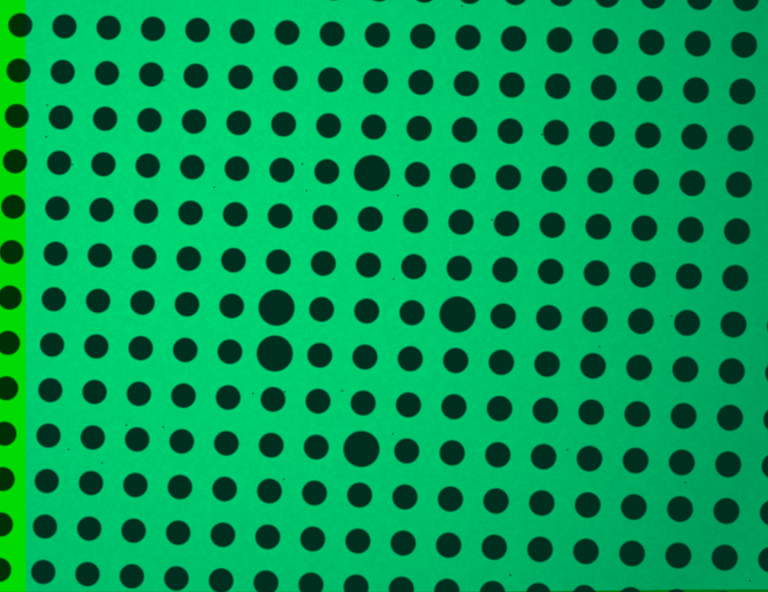
Reproduce this pattern procedurally as a WebGL 2 fragment shader.

```glsl
#version 300 es
precision highp float;
// Backlit calibration plate: a slightly skewed grid of dark dots on green, five enlarged, with a bright left strip.
#define ORIGIN vec2(0.4844, 0.2253)   // centre of the top large dot
#define PITCH vec2(0.0589, 0.0599)    // dot spacing
#define SHEAR vec2(-0.0023, 0.0019)   // x drift per row, y drift per column
#define WARP 0.0001                   // perspective stretch
#define SMALL_RADIUS 0.0162
#define LARGE_RADIUS 0.0234
#define EDGE_BLUR 0.0021
#define STRIP_WIDTH 0.0330
#define GRAIN 0.035

uniform vec2 u_resolution;
out vec4 fragColor;

const vec3 BRIGHT_GREEN = vec3(0.0, 0.835, 0.455);
const vec3 SHADED_GREEN = vec3(0.0, 0.62, 0.36);
const vec3 STRIP_GREEN = vec3(0.0, 0.86, 0.01);
const vec3 DOT_DARK = vec3(0.0, 0.18, 0.12);
const vec3 STRIP_DOT_DARK = vec3(0.0, 0.18, 0.02);
const vec3 EDGE_GREEN = vec3(0.0, 0.46, 0.08);

// Grid cells (column, row) that hold a large dot
const vec2 LARGE_CELLS[5] = vec2[5](
  vec2(0, 0), vec2(-2, 3), vec2(2, 3), vec2(-2, 4), vec2(0, 6));

float hash(vec2 p) {
  vec3 q = fract(vec3(p.xyx) * 0.1031);
  q += dot(q, q.yzx + 33.33);
  return fract((q.x + q.y) * q.z);
}

float valueNoise(vec2 p) {
  vec2 i = floor(p), f = fract(p);
  f = f * f * (3.0 - 2.0 * f);
  return mix(mix(hash(i), hash(i + vec2(1, 0)), f.x),
             mix(hash(i + vec2(0, 1)), hash(i + vec2(1, 1)), f.x), f.y);
}

// Grid cell to plate position
vec2 dotCentre(vec2 cell) {
  return ORIGIN + PITCH * cell + SHEAR * cell.yx + WARP * cell.x * cell;
}

// Plate position to nearest cell, by fixed-point iteration
vec2 nearestCell(vec2 p) {
  vec2 cell = (p - ORIGIN) / PITCH;
  for (int k = 0; k < 4; k++) cell -= (dotCentre(cell) - p) / PITCH;
  return round(cell);
}

float dotRadius(vec2 cell) {
  float radius = SMALL_RADIUS + 0.00008 * cell.x;
  for (int k = 0; k < 5; k++)
    if (distance(cell, LARGE_CELLS[k]) < 0.5) radius = LARGE_RADIUS;
  return radius;
}

// Sparse dust, one possible speck per square
float dustMask(vec2 p) {
  vec2 square = floor(p * 26.0);
  float seed = hash(square + 7.0);
  vec2 offset = 0.2 + 0.6 * vec2(hash(square + 19.0), hash(square + 43.0));
  float d = length(fract(p * 26.0) - offset) / 26.0;
  return step(seed, 0.06) * (1.0 - smoothstep(0.0005, 0.0025, d));
}

void main() {
  // Width is one unit, y runs down from the top
  vec2 p = vec2(gl_FragCoord.x, u_resolution.y - gl_FragCoord.y) / u_resolution.x;
  float heightAboveBase = gl_FragCoord.y / u_resolution.x;
  float pixel = 1.0 / u_resolution.x;

  // Uneven backlight with fine grain
  vec2 fromLight = p - vec2(0.25, 0.28);
  float shade = clamp(1.6 * dot(fromLight, fromLight), 0.0, 1.0);
  vec3 color = mix(BRIGHT_GREEN, SHADED_GREEN, shade);
  float grain = 0.6 * valueNoise(p * 380.0) + 0.4 * valueNoise(p * 140.0 + 31.0) - 0.5;
  color *= 1.0 + GRAIN * 2.0 * grain;
  color *= 1.0 - 0.3 * dustMask(p);

  // Bright strip along the left side
  float stripEdge = STRIP_WIDTH + 0.001 * p.y;
  float strip = 1.0 - smoothstep(-pixel, pixel, p.x - stripEdge);
  color = mix(color, STRIP_GREEN, strip);

  // Thin sliver along the base, widening to the right
  float sliver = 0.0035 * smoothstep(0.55, 1.0, p.x);
  color = mix(color, EDGE_GREEN, 1.0 - smoothstep(-pixel, pixel, heightAboveBase - sliver));

  // Dots with a soft rim
  vec2 cell = nearestCell(p);
  float d = distance(p, dotCentre(cell)) - dotRadius(cell);
  float blur = max(EDGE_BLUR, pixel);
  float ink = 1.0 - smoothstep(-blur, blur, d);
  vec3 inkColor = mix(DOT_DARK, STRIP_DOT_DARK, strip) * (1.0 + GRAIN * grain);
  color = mix(color, inkColor, ink);

  fragColor = vec4(clamp(color, 0.0, 1.0), 1.0);
}
```
